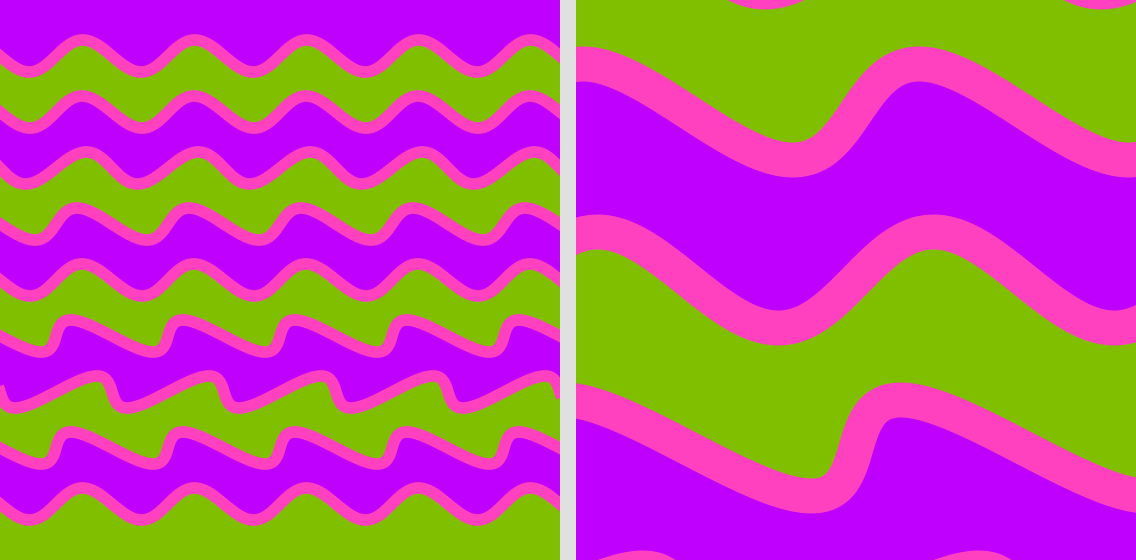
Left, the full canvas; right, a detail of the centre.
A Shadertoy shader for this pattern:

```glsl
const float TAU = 6.2831853;
const float WAVES = 5.0;
const float ROWS = 10.0;
const float PERIOD = 1.0 / WAVES;
const float AMPLITUDE = 0.0286;
const float HALF_WIDTH = 0.0104;
const int SEGMENTS = 28;

const vec3 PURPLE = vec3(0.75, 0.0, 1.0);
const vec3 GREEN = vec3(0.5, 0.75, 0.0);
const vec3 PINK = vec3(1.0, 0.25, 0.75);

// Sideways lean of each row's crests in periods, top to bottom
const float LEAN[9] = float[9](-0.011, -0.018, 0.021, -0.062, -0.019,
                               -0.117, 0.115, -0.117, -0.014);

// Sine wave whose crests are pushed sideways by the lean
vec2 wavePoint(float t, float lean) {
    return vec2(PERIOD * (t / TAU - lean * sin(t)), -AMPLITUDE * sin(t));
}

float segmentDistance(vec2 p, vec2 a, vec2 b) {
    vec2 ab = b - a;
    float h = clamp(dot(p - a, ab) / max(dot(ab, ab), 1e-12), 0.0, 1.0);
    return length(p - a - h * ab);
}

// Wave height at x, inverting the lean by Newton steps
float waveHeight(float x, float lean) {
    float phase = x / PERIOD * TAU;
    float e = TAU * lean;
    float t = phase + e * sin(phase);
    for (int i = 0; i < 6; i++) {
        t -= (t - e * sin(t) - phase) / (1.0 - e * cos(t));
    }
    return -AMPLITUDE * sin(t);
}

float waveDistance(vec2 p, float lean) {
    float phase = p.x / PERIOD * TAU;
    float last = TAU * WAVES;
    float reach = 1.4;
    float d = 1.0;
    vec2 a = wavePoint(clamp(phase - reach, 0.0, last), lean);
    for (int i = 1; i <= SEGMENTS; i++) {
        float t = phase + reach * (2.0 * float(i) / float(SEGMENTS) - 1.0);
        vec2 b = wavePoint(clamp(t, 0.0, last), lean);
        d = min(d, segmentDistance(p, a, b));
        a = b;
    }
    return d;
}

// Square cap along the tangent where neighbouring periods join
float capDistance(vec2 p, float lean) {
    vec2 q = p - vec2(round(p.x / PERIOD) * PERIOD, 0.0);
    vec2 along = normalize(vec2(PERIOD * (1.0 / TAU - lean), -AMPLITUDE));
    vec2 across = vec2(-along.y, along.x);
    return max(abs(dot(q, along)), abs(dot(q, across)));
}

void mainImage(out vec4 fragColor, in vec2 fragCoord) {
    vec2 uv = fragCoord / iResolution.xy;
    float pixel = 1.0 / min(iResolution.x, iResolution.y);

    // Nearest wave row, counted from the top
    int row = int(clamp(round(ROWS * (1.0 - uv.y)), 1.0, ROWS - 1.0));
    float lean = LEAN[row - 1];
    vec2 p = vec2(uv.x, uv.y - 1.0 + float(row) / ROWS);

    // Alternating bands
    bool below = p.y < waveHeight(p.x, lean);
    bool oddRow = row % 2 == 1;
    vec3 color = below == oddRow ? GREEN : PURPLE;

    // Stroke
    float d = min(waveDistance(p, lean), capDistance(p, lean)) - HALF_WIDTH;
    color = mix(color, PINK, 1.0 - smoothstep(-0.6 * pixel, 0.6 * pixel, d));

    fragColor = vec4(color, 1.0);
}
```
